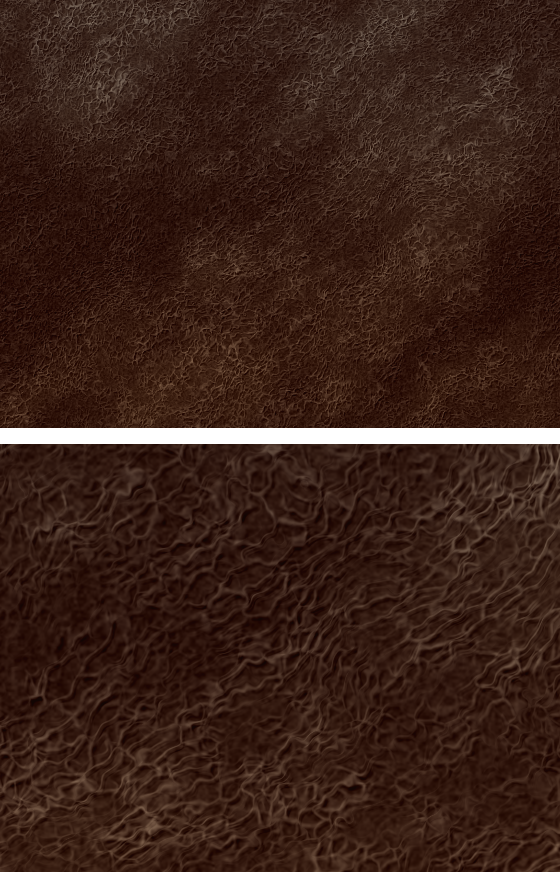
Top: the whole. Bottom: its middle third, enlarged.
A Shadertoy shader for this texture:

```glsl
vec2 hash2(vec2 p) {
    p = vec2(dot(p, vec2(127.1, 311.7)), dot(p, vec2(269.5, 183.3)));
    return fract(sin(p) * 43758.5453);
}

float noise(vec2 p) {
    vec2 i = floor(p), f = fract(p);
    f = f * f * (3.0 - 2.0 * f);
    float low = mix(hash2(i).x, hash2(i + vec2(1, 0)).x, f.x);
    float high = mix(hash2(i + vec2(0, 1)).x, hash2(i + vec2(1, 1)).x, f.x);
    return mix(low, high, f.y);
}

float fbm(vec2 p) {
    float sum = 0.0, amp = 0.5;
    for (int i = 0; i < 4; i++) {
        sum += amp * noise(p);
        p = mat2(1.6, 1.2, -1.2, 1.6) * p + 7.3;
        amp *= 0.5;
    }
    return sum / 0.9375;
}

// Bright borders between irregular cells
float cellBorders(vec2 p, float width) {
    vec2 cell = floor(p), f = fract(p);
    float nearest = 8.0, second = 8.0;
    for (int y = -1; y <= 1; y++) {
        for (int x = -1; x <= 1; x++) {
            vec2 offset = vec2(x, y);
            float d = length(offset + hash2(cell + offset) - f);
            second = min(second, max(nearest, d));
            nearest = min(nearest, d);
        }
    }
    return 1.0 - smoothstep(0.0, width, second - nearest);
}

// Long thin folds along the contour lines of stretched noise
float folds(vec2 p) {
    float ridge = 1.0 - abs(2.0 * fbm(p) - 1.0);
    return pow(ridge, 18.0);
}

// Height of the wrinkled surface; the grain runs up to the right
float wrinkles(vec2 uv) {
    vec2 bend = vec2(fbm(uv * 4.0), fbm(uv * 4.0 + 31.0)) - 0.5;
    vec2 jitter = vec2(noise(uv * 110.0), noise(uv * 110.0 + 17.0)) - 0.5;
    vec2 p = uv + 0.14 * bend + 0.009 * jitter;
    vec2 grain = mat2(0.70, -0.71, 0.71, 0.70) * p;

    float fine = cellBorders(grain * vec2(72.0, 112.0), 0.42);
    float coarse = cellBorders(grain * vec2(34.0, 66.0) + 9.0, 0.24);
    float fold = folds(grain * vec2(8.0, 30.0));

    fine *= 0.30 + 0.70 * smoothstep(0.25, 0.75, noise(uv * 60.0));
    coarse *= smoothstep(0.25, 0.75, noise(grain * vec2(14.0, 30.0) + 5.0));
    fold *= smoothstep(0.3, 0.7, noise(grain * vec2(5.0, 11.0) + 40.0));
    return 0.60 * fine + 0.65 * coarse + 0.35 * fold;
}

void mainImage(out vec4 fragColor, in vec2 fragCoord) {
    vec2 uv = fragCoord / iResolution.y;
    float across = fragCoord.x / iResolution.x;
    vec2 grain = mat2(0.70, -0.71, 0.71, 0.70) * uv;

    // Broad worn and dark patches, with smaller blotches
    float worn = 0.65 * fbm(grain * vec2(2.6, 5.0) + 3.0)
               + 0.35 * fbm(grain * vec2(8.0, 14.0) + 21.0);
    worn = smoothstep(0.30, 0.70, worn);
    float light = 0.30 * smoothstep(0.4, 1.0, uv.y)
                + 0.20 * smoothstep(0.25, 0.0, uv.y)
                - 0.18 * smoothstep(0.3, 0.6, abs(across - 0.45));
    float tone = clamp(0.06 + 0.75 * worn + light, 0.0, 1.0);

    // Reddish dye below, greyer sheen above
    float sheen = smoothstep(0.1, 0.95, uv.y);
    vec3 dye = mix(vec3(0.150, 0.045, 0.018), vec3(0.222, 0.112, 0.058), tone);
    vec3 dull = mix(vec3(0.158, 0.062, 0.034), vec3(0.220, 0.140, 0.105), tone);
    vec3 color = mix(dye, dull, sheen);

    // Lit creases with a shadow on the lower right
    float crease = wrinkles(uv);
    float shadow = wrinkles(uv + vec2(-0.0022, 0.0030));
    float strength = 0.50 + 0.60 * tone;
    vec3 glint = mix(vec3(0.205, 0.195, 0.165), vec3(0.205, 0.215, 0.200), sheen);
    color += glint * crease * strength;
    color -= vec3(0.085, 0.080, 0.064) * shadow * (1.0 - 0.5 * crease);

    // Fine pores
    float pores = noise(uv * 230.0) + noise(uv * 390.0 + 11.0) - 1.0;
    color += vec3(0.060, 0.058, 0.050) * pores;

    fragColor = vec4(max(color, vec3(0.07, 0.02, 0.01)), 1.0);
}
```
